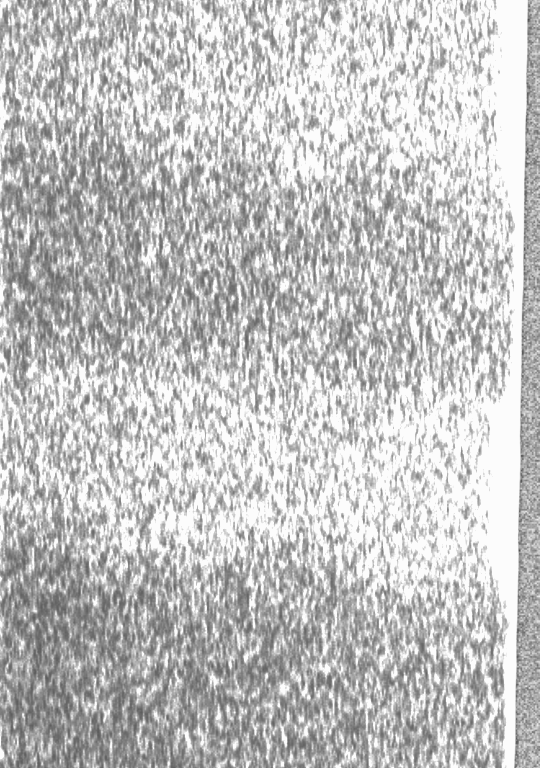
This texture is drawn by a Shadertoy shader. Its source:

```glsl
// Brushed pale sheet with vertical flecks, soft light bands and a grainy strip beyond its right edge.

float hash(vec2 p) {
    vec3 q = fract(p.xyx * vec3(0.1031, 0.1030, 0.0973));
    q += dot(q, q.yzx + 33.33);
    return fract((q.x + q.y) * q.z);
}

float valueNoise(vec2 p) {
    vec2 i = floor(p), f = fract(p);
    f = f * f * (3.0 - 2.0 * f);
    float low = mix(hash(i), hash(i + vec2(1, 0)), f.x);
    float high = mix(hash(i + vec2(0, 1)), hash(i + vec2(1, 1)), f.x);
    return mix(low, high, f.y);
}

// One column of flecks, shifted so that neighbours do not line up in rows
float column(float id, float y) {
    y += 17.0 * hash(vec2(id, 91.0));
    float f = fract(y);
    return mix(hash(vec2(id, floor(y))), hash(vec2(id, floor(y) + 1.0)),
               f * f * (3.0 - 2.0 * f));
}

float flecks(vec2 p) {
    float f = fract(p.x);
    return mix(column(floor(p.x), p.y), column(floor(p.x) + 1.0, p.y),
               f * f * (3.0 - 2.0 * f)) - 0.5;
}

// Broad light and dark bands, measured down from the top
float bands(vec2 uv) {
    float wobble = 0.04 * (valueNoise(uv * vec2(5.0, 7.0)) - 0.5);
    float t = 1.0 - uv.y - 0.06 * (uv.x - 0.5) + wobble;
    float light = 0.34;
    light -= 0.62 * smoothstep(0.17, 0.29, t);
    light += 0.85 * smoothstep(0.42, 0.55, t);
    light -= 1.2 * smoothstep(0.66, 0.84, t);
    return light;
}

void mainImage(out vec4 fragColor, in vec2 fragCoord) {
    vec2 uv = fragCoord / iResolution.xy;
    vec2 p = fragCoord / iResolution.y;

    // Broad lighting
    float band = bands(uv);
    float light = 0.12 + band + 1.0 * (uv.x - 0.5);
    light += 0.3 * (valueNoise(uv * vec2(9.0, 13.0) + 40.0) - 0.5);
    light += 0.9 * smoothstep(0.014, 0.0, uv.x);

    // Overexposed margin, wider within the light bands
    float edge = 0.953 + 0.025 * uv.y + 0.002 * (valueNoise(vec2(uv.y * 30.0, 3.0)) - 0.5);
    float inside = edge - uv.x;
    float margin = 0.026 + 0.05 * smoothstep(-0.3, 0.6, band);
    light += 4.0 * smoothstep(margin, margin * 0.2, inside);

    // Coarse flecks, thin flecks and fine grain
    vec2 leaning = p + vec2(0.015 * p.y, 0.0);
    float fineGrain = valueNoise(p * 470.0) - 0.5;
    light += 2.7 * flecks(leaning * vec2(255.0, 88.0));
    light += 2.1 * flecks(leaning * vec2(420.0, 150.0) + 57.0);
    light += 0.8 * fineGrain;
    float sheet = min(0.27 + 0.45 * exp(0.5 * light), 0.99);

    // Grainy strip with a shadow along the edge
    float strip = 0.67 + 0.34 * fineGrain + 0.2 * (valueNoise(p * 300.0 + 11.0) - 0.5);
    strip -= 0.14 * smoothstep(-0.009, 0.0, inside);

    float soft = 1.0 / iResolution.x;
    float shade = mix(strip, sheet, smoothstep(-soft, soft, inside));
    fragColor = vec4(vec3(clamp(shade, 0.0, 1.0)), 1.0);
}
```
